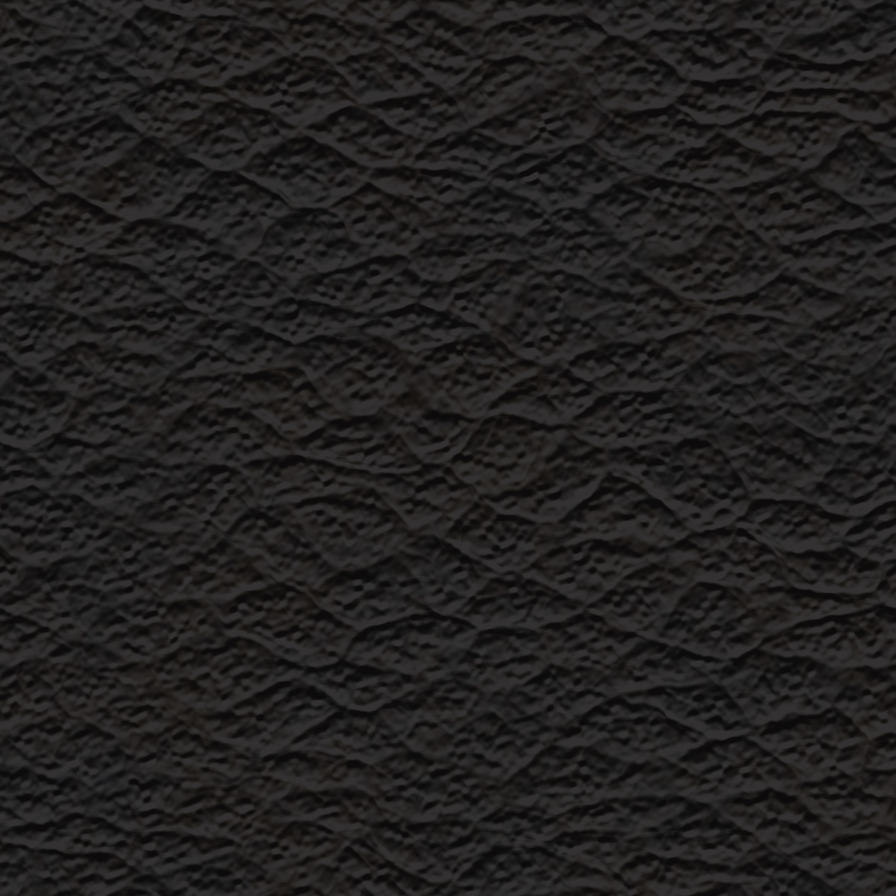
Reproduce this texture procedurally as a three.js fragment shader.

```glsl
varying vec2 vUv;

const vec3 DARK = vec3(0.046, 0.041, 0.041);
const vec3 LIGHT = vec3(0.200, 0.194, 0.195);
const vec3 WARM_TINT = vec3(0.014, 0.001, -0.010);
const vec2 CELL_SIZE = vec2(0.160, 0.084);     // width and height of a large fold
const vec2 SMALL_CELL_SIZE = vec2(0.083, 0.041);
const vec2 GRAIN_FREQ = vec2(108.0, 138.0);    // pebbles along and across the grain
const vec2 LIGHT_STEP = vec2(-0.0003, 0.0027); // half the span of the slope sample
const float GRAIN_ANGLE = 0.38;
const float GRAIN_HEIGHT = 1.55;
const float FINE_HEIGHT = 0.4;
const float CREASE_HEIGHT = 1.25;
const float SMALL_CREASE_HEIGHT = 0.5;
const float CREASE_SHARPNESS = 7.0;
const float CREASE_ROUNDING = 0.035;
const float BULGE = 0.8;
const float JITTER = 0.7;
const float EXPOSURE = 0.07;

float hash(vec2 p) {
  return fract(sin(dot(p, vec2(127.1, 311.7))) * 43758.5453);
}

vec2 hash2(vec2 p) {
  return vec2(hash(p), hash(p + 57.3));
}

float noise(vec2 p) {
  vec2 i = floor(p);
  vec2 f = fract(p);
  f = f * f * f * (f * (f * 6.0 - 15.0) + 10.0);
  return mix(mix(hash(i), hash(i + vec2(1.0, 0.0)), f.x),
             mix(hash(i + vec2(0.0, 1.0)), hash(i + 1.0), f.x), f.y);
}

vec2 noise2(vec2 p) {
  return vec2(noise(p), noise(p + 31.7)) - 0.5;
}

vec2 rotate(vec2 p, float a) {
  float c = cos(a);
  float s = sin(a);
  return vec2(c * p.x + s * p.y, c * p.y - s * p.x);
}

// Distance to the border of jittered, diamond-shaped cells
float creaseDistance(vec2 p, vec2 size) {
  vec2 q = p / size;
  q = vec2(q.x + q.y, q.y - q.x);
  vec2 cell = floor(q);
  float nearest = 8.0;
  float second = 8.0;
  for (int y = -1; y <= 1; y++) {
    for (int x = -1; x <= 1; x++) {
      vec2 c = cell + vec2(float(x), float(y));
      float d = length(c + 0.5 + JITTER * (hash2(c) - 0.5) - q);
      second = min(second, max(nearest, d));
      nearest = min(nearest, d);
    }
  }
  return length(vec2(second - nearest, CREASE_ROUNDING));
}

// Rounded fold with a steep drop at its border
float fold(float d) {
  return 1.0 - exp(-CREASE_SHARPNESS * d) + BULGE * (1.0 - exp(-1.5 * d));
}

float leatherHeight(vec2 p) {
  // Wavy, slightly ragged creases
  vec2 w = p + 0.034 * noise2(p * vec2(9.0, 12.0))
             + 0.007 * noise2(p * 40.0 + 5.0)
             + 0.0035 * noise2(p * 90.0 + 11.0);
  float strength = 0.45 + 0.95 * noise(p * vec2(6.0, 9.0) + 3.0);
  float large = creaseDistance(w, CELL_SIZE);
  float small = creaseDistance(w + 7.31, SMALL_CELL_SIZE);
  float h = CREASE_HEIGHT * strength * fold(large);
  h += SMALL_CREASE_HEIGHT * fold(small);

  // Fine pebbled grain, smoother along the creases
  float roughness = mix(0.4, 1.0, smoothstep(0.0, 0.35, large));
  vec2 g = rotate(p + 0.004 * noise2(p * 50.0), GRAIN_ANGLE) * GRAIN_FREQ;
  float grain = GRAIN_HEIGHT * (noise(g) - 0.5);
  grain += FINE_HEIGHT * (noise(rotate(g, 0.7) * 1.6 + 19.0) - 0.5);
  return h + roughness * grain;
}

void main() {
  // Light from below: slopes that rise upward are bright
  float slope = leatherHeight(vUv + LIGHT_STEP) - leatherHeight(vUv - LIGHT_STEP);
  float lit = smoothstep(-1.0, 1.0, slope + EXPOSURE);
  vec3 color = mix(DARK, LIGHT, lit);

  // Faint brown and blue mottling in the middle tones
  float mottle = noise(vUv * 70.0 + 41.0) + noise(vUv * 9.0 + 13.0) - 0.75;
  color += WARM_TINT * mottle * 4.0 * lit * (1.0 - lit);

  gl_FragColor = vec4(color, 1.0);
}
```
